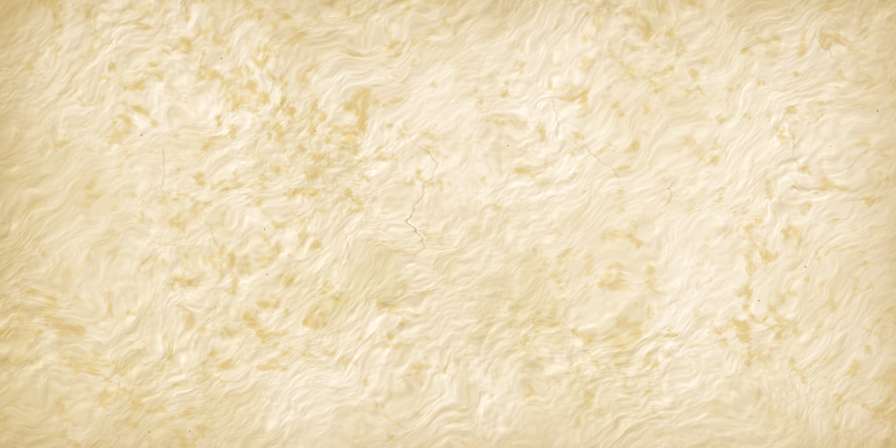
This texture is drawn by a Shadertoy shader. Its source:

```glsl
// Aged cream parchment: mottled tone, fine ochre flecks, fibrous grain, creases and browned edges.

const vec3 PALE  = vec3(0.972, 0.926, 0.842);
const vec3 CREAM = vec3(0.948, 0.892, 0.775);
const vec3 STRAW = vec3(0.920, 0.857, 0.700);
const vec3 OCHRE = vec3(0.885, 0.770, 0.490);
const vec3 TAN   = vec3(0.800, 0.695, 0.480);
const vec3 BROWN = vec3(0.600, 0.450, 0.260);
const vec3 SHADOW_TINT = vec3(0.75, 1.0, 1.6);  // shadows turn warm

const vec2  LIGHT_STEP      = vec2(-0.0018, 0.0020);
const float RELIEF_STRENGTH = 0.28;
const float FLECK_STRENGTH  = 0.80;
const float FOLD_STRENGTH   = 0.050;
const float CREASE_WIDTH    = 0.0026;
const int   MINOR_CREASES   = 12;
const float SPECK_GRID      = 11.0;
const float SPECK_CHANCE    = 0.07;
const vec2  WORN_RIGHT      = vec2(0.79, 0.62);
const vec2  WORN_LEFT       = vec2(0.13, 0.42);

float hash(vec2 p) {
    vec3 q = fract(vec3(p.xyx) * 0.1031);
    q += dot(q, q.yzx + 33.33);
    return fract((q.x + q.y) * q.z);
}

float noise(vec2 p) {
    vec2 cell = floor(p), f = fract(p);
    f = f * f * (3.0 - 2.0 * f);
    float low  = mix(hash(cell), hash(cell + vec2(1, 0)), f.x);
    float high = mix(hash(cell + vec2(0, 1)), hash(cell + vec2(1, 1)), f.x);
    return mix(low, high, f.y);
}

float fbm(vec2 p, int octaves) {
    float sum = 0.0, total = 0.0, amp = 0.5;
    for (int i = 0; i < octaves; i++) {
        sum += amp * noise(p);
        total += amp;
        amp *= 0.55;
        p = mat2(1.6, 1.2, -1.2, 1.6) * p + 17.3;
    }
    return sum / total;
}

// Height of the matted fibres, stretched along a rising diagonal
float fibreHeight(vec2 p) {
    vec2 along = mat2(0.82, -0.57, 0.57, 0.82) * p;
    return fbm(along * vec2(26.0, 46.0) + 60.0, 3);
}

// Jagged line from a to b: positive in its shadow, negative on its lit lip
float crease(vec2 p, vec2 a, vec2 b, float wobble) {
    vec2 span = b - a;
    float len = length(span);
    float t = dot(p - a, span) / (len * len);
    float side = dot(p - a, vec2(-span.y, span.x)) / len;
    side += wobble * (fbm(vec2(t * len * 16.0, a.x * 37.0), 5) - 0.5);
    float x = side / CREASE_WIDTH;
    float fade = smoothstep(0.0, 0.35, t) * smoothstep(1.0, 0.65, t);
    fade *= 0.35 + 0.9 * noise(p * 26.0);
    return fade * (exp(-x * x) - 0.3 * exp(-(x - 2.0) * (x - 2.0)));
}

// Tiny soft inclusions scattered on a jittered grid
float specks(vec2 p) {
    vec2 g = p * SPECK_GRID, cell = floor(g);
    vec2 centre = 0.2 + 0.6 * vec2(hash(cell + 3.1), hash(cell + 8.7));
    float radius = mix(0.02, 0.05, hash(cell + 21.0));
    float dist = length(fract(g) - centre);
    return step(hash(cell + 40.0), SPECK_CHANCE) * smoothstep(radius, 0.0, dist);
}

void mainImage(out vec4 fragColor, in vec2 fragCoord) {
    vec2 p = fragCoord / iResolution.y;
    vec2 size = vec2(iResolution.x / iResolution.y, 1.0);
    vec2 warp = vec2(fbm(p * 4.0 + 5.0, 4), fbm(p * 4.0 + 31.0, 4)) - 0.5;
    vec2 q = p + 0.22 * warp;

    // Broad cloudy tone, paler where the sheet is worn
    vec2 toRight = (q - size * WORN_RIGHT) / vec2(0.26, 0.34);
    vec2 toLeft = (q - size * WORN_LEFT) / vec2(0.20, 0.26);
    float worn = exp(-dot(toRight, toRight)) + exp(-dot(toLeft, toLeft));
    float tone = 0.6 * fbm(q * 2.6 + 11.0, 5) + 0.4 * fbm(q * 18.0 + 70.0, 4);
    tone = smoothstep(0.30, 0.72, tone - 0.09 * worn);
    vec3 color = mix(PALE, CREAM, smoothstep(0.0, 0.5, tone));
    color = mix(color, STRAW, smoothstep(0.5, 1.0, tone));

    // Granular ochre flecks gathered in patches
    float patches = fbm(q * 2.8 + 43.0, 3) - 0.5 - 0.12 * worn;
    float fleck = fbm((p + 0.09 * warp) * vec2(36.0, 44.0) + 90.0, 4);
    fleck = smoothstep(0.53, 0.88, fleck + 0.50 * patches);
    color = mix(color, OCHRE, FLECK_STRENGTH * fleck);

    // Browning towards the borders
    vec2 inset = min(p, size - p);
    float age = 0.52 * exp(-inset.x / 0.11) + 0.38 * exp(-inset.y / 0.075);
    age *= 0.55 + 0.9 * fbm(q * 5.0 + 120.0, 4);
    color = mix(color, TAN, clamp(age, 0.0, 0.9));

    // Fibre grain and soft folds
    vec2 swirl = p + 0.16 * warp;
    float relief = fibreHeight(swirl + LIGHT_STEP) - fibreHeight(swirl - LIGHT_STEP);
    relief *= 0.6 + 0.8 * noise(p * 5.0 + 200.0);
    float fold = fbm(q * 3.4 + 150.0, 4) - 0.5;
    float foldMask = smoothstep(0.45, 0.70, noise(p * 3.0 + 9.0));
    float dark = RELIEF_STRENGTH * relief;
    dark += FOLD_STRENGTH * foldMask * smoothstep(-0.01, 0.015, fold) * exp(-max(fold, 0.0) * 22.0);

    // One long central crease and faint scattered ones
    dark += 0.15 * crease(p, size * vec2(0.47, 0.76), size * vec2(0.455, 0.38), 0.13);
    for (int i = 0; i < MINOR_CREASES; i++) {
        float id = float(i) + 1.0;
        vec2 start = size * vec2(hash(vec2(id, 2.0)), hash(vec2(id, 7.0)));
        float angle = 6.2832 * hash(vec2(id, 13.0));
        float reach = mix(0.10, 0.24, hash(vec2(id, 19.0)));
        dark += 0.065 * crease(p, start, start + reach * vec2(cos(angle), sin(angle)), 0.07);
    }
    color *= 1.0 - dark * SHADOW_TINT;

    color = mix(color, BROWN, 0.6 * specks(p));
    fragColor = vec4(clamp(color, 0.0, 1.0), 1.0);
}
```
